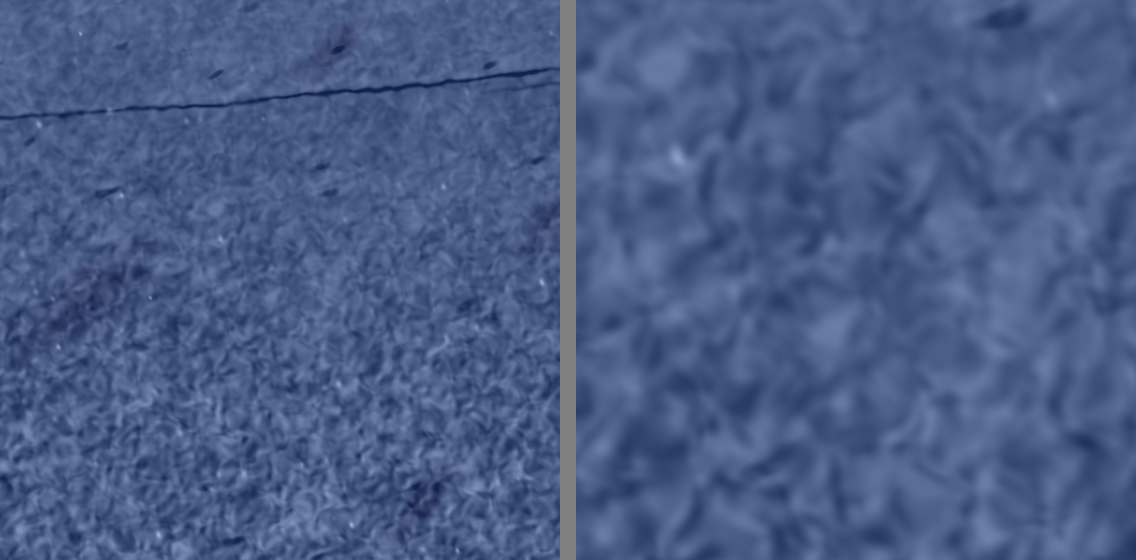
Left, the full canvas; right, a detail of the centre.
Give the GLSL for this texture, as a Shadertoy shader.

```glsl
const vec3 BASE_BLUE = vec3(0.287, 0.357, 0.530);
const vec3 DEEP_BLUE = vec3(0.075, 0.135, 0.300);
const vec3 SMUDGE_TINT = vec3(-0.060, -0.078, -0.085);
const float GRAIN_FAR = 0.085;      // contrast at the top
const float GRAIN_NEAR = 0.160;     // contrast at the bottom
const float GRAIN_ANGLE = 0.50;
const float PIT_CELLS = 9.0;
const float PIT_SHARE = 0.34;
const float PIT_DEPTH = 0.19;
const float SPECK_CELLS = 26.0;
const float SPECK_SHARE = 0.13;
const float SPECK_LIGHT = 0.34;
const float CRACK_WIDTH = 0.0042;
const float CRACK_DEPTH = 0.24;

float hash(vec2 p) {
    vec3 q = fract(vec3(p.xyx) * 0.1031);
    q += dot(q, q.yzx + 33.33);
    return fract((q.x + q.y) * q.z);
}

// Smooth value noise in -1..1
float noise(vec2 p) {
    vec2 i = floor(p), f = fract(p);
    f = f * f * (3.0 - 2.0 * f);
    float low = mix(hash(i), hash(i + vec2(1, 0)), f.x);
    float high = mix(hash(i + vec2(0, 1)), hash(i + vec2(1, 1)), f.x);
    return 2.0 * mix(low, high, f.y) - 1.0;
}

// Coordinates along and across a direction
vec2 turn(vec2 p, float angle) {
    float c = cos(angle), s = sin(angle);
    return vec2(c * p.x + s * p.y, c * p.y - s * p.x);
}

// Upright grains nearby, slanted fine grains everywhere
float grain(vec2 p, float near) {
    vec2 w = p + 0.006 * vec2(noise(p * 38.0), noise(p * 38.0 + 71.0));
    float upright = noise(turn(w, -0.12) * vec2(96.0, 54.0) + 13.0);
    float slanted = noise(turn(w, GRAIN_ANGLE) * vec2(52.0, 92.0) + 37.0);
    float fine = noise(turn(w, 0.9) * vec2(125.0, 110.0) + 59.0);
    return mix(0.35, 0.60, near) * upright + 0.50 * slanted + 0.38 * fine;
}

// Scattered slanted hollows with ragged rims
float pits(vec2 p, float near) {
    p += 0.006 * vec2(noise(p * 45.0 + 5.0), noise(p * 45.0 + 91.0));
    vec2 cell = floor(p * PIT_CELLS);
    float dark = 0.0;
    for (int k = 0; k < 9; k++) {
        vec2 id = cell + vec2(k % 3 - 1, k / 3 - 1);
        vec2 centre = (id + vec2(hash(id + 3.1), hash(id + 8.7))) / PIT_CELLS;
        float size = mix(0.55, 1.25, hash(id + 21.3));
        vec2 radius = size * vec2(0.027, 0.011);
        vec2 d = turn(p - centre, mix(0.2, 0.75, hash(id + 15.9))) / radius;
        float present = step(hash(id + 42.0), PIT_SHARE * mix(0.4, 1.0, near));
        float strength = mix(0.35, 1.0, hash(id + 63.0));
        dark = max(dark, present * strength * (1.0 - smoothstep(0.35, 1.25, length(d))));
    }
    return dark;
}

// Small glints, mostly in the foreground
float specks(vec2 p, float near) {
    vec2 cell = floor(p * SPECK_CELLS);
    float light = 0.0;
    for (int k = 0; k < 9; k++) {
        vec2 id = cell + vec2(k % 3 - 1, k / 3 - 1);
        vec2 centre = (id + vec2(hash(id + 111.0), hash(id + 137.0))) / SPECK_CELLS;
        float radius = mix(0.005, 0.011, hash(id + 151.0));
        vec2 d = turn(p - centre, 0.4) / radius * vec2(1.25, 0.85);
        float present = step(hash(id + 173.0), SPECK_SHARE * mix(0.5, 1.0, near));
        float strength = mix(0.25, 1.0, pow(hash(id + 197.0), 3.0));
        light = max(light, present * strength * exp(-2.5 * dot(d, d)));
    }
    return light;
}

float smudge(vec2 p, vec2 centre, vec2 radius, float angle) {
    vec2 d = turn(p - centre, angle) / radius;
    float ragged = length(d) + 0.35 * noise(p * 32.0) + 0.2 * noise(p * 70.0);
    return 1.0 - smoothstep(0.4, 1.25, ragged);
}

void mainImage(out vec4 fragColor, in vec2 fragCoord) {
    vec2 p = fragCoord / iResolution.y;
    float near = 1.0 - smoothstep(0.15, 0.95, p.y);

    // Grain over broad drifts of light
    float tone = grain(p, near) * mix(GRAIN_FAR, GRAIN_NEAR, near);
    tone += 0.020 * noise(turn(p, 0.5) * vec2(4.0, 9.0) + 7.0);
    tone += 0.022 * noise(turn(p, 0.6) * vec2(13.0, 26.0) + 19.0);
    tone += SPECK_LIGHT * specks(p, near);
    tone -= PIT_DEPTH * pits(p, near);

    // Long crack with a pale upper lip and a faint side branch
    float line = 0.785 + 0.066 * p.x + 0.024 * p.x * p.x;
    line += 0.0035 * noise(vec2(p.x * 17.0, 2.0)) + 0.002 * noise(vec2(p.x * 55.0, 6.0));
    float gap = p.y - line;
    float width = CRACK_WIDTH * (1.0 + 0.35 * noise(vec2(p.x * 24.0, 9.0)));
    float crack = exp(-gap * gap / (width * width));
    crack *= 0.85 + 0.3 * noise(vec2(p.x * 14.0, 31.0));
    float branch = exp(-pow((gap + 0.026) / 0.004, 2.0)) * smoothstep(0.82, 0.95, p.x);
    float lip = exp(-pow((gap - 0.014) / 0.010, 2.0));
    tone += 0.030 * lip - CRACK_DEPTH * crack - 0.10 * branch;

    // Worn dark patches
    float worn = smudge(p, vec2(0.59, 0.905), vec2(0.075, 0.030), 0.85);
    worn = max(worn, smudge(p, vec2(0.15, 0.465), vec2(0.150, 0.050), 0.60));
    worn = max(worn, smudge(p, vec2(0.99, 0.600), vec2(0.080, 0.035), 0.80));
    worn = max(worn, smudge(p, vec2(0.75, 0.100), vec2(0.075, 0.026), 0.90));

    vec3 color = BASE_BLUE + tone + SMUDGE_TINT * worn;
    fragColor = vec4(clamp(color, DEEP_BLUE, vec3(1.0)), 1.0);
}
```
